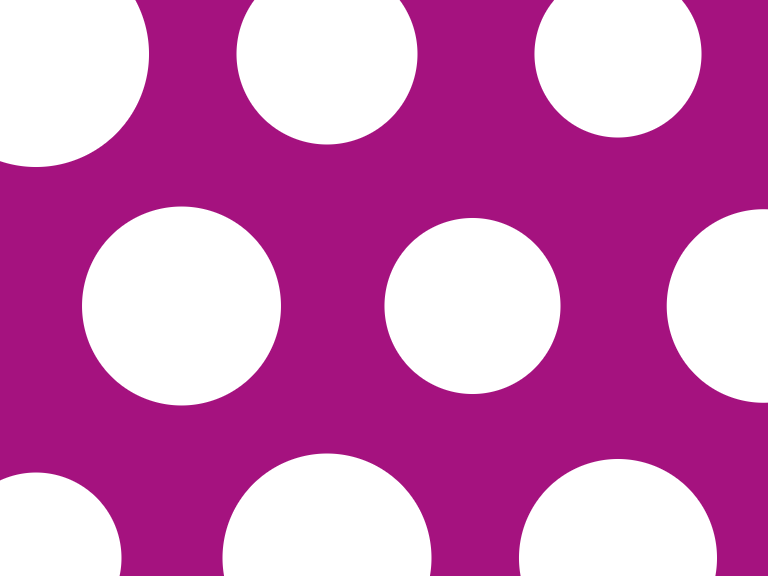
A WebGL 1 fragment shader for this pattern:

```glsl
precision highp float;

uniform vec2 u_resolution;

const vec3 MAGENTA = vec3(0.647, 0.071, 0.498);
const vec3 WHITE = vec3(1.0);

// Lattice measures, in canvas heights
const vec2 SPACING = vec2(0.5052, 0.4375);
const vec2 FIRST_DOT = vec2(0.0625, 0.03125);

float pick(vec3 values, float index) {
  return index < 0.5 ? values.x : (index < 1.5 ? values.y : values.z);
}

// Dot sizes vary along each row, listed left to right
vec3 rowRadii(float row) {
  if (row < 0.5) return vec3(0.1484, 0.1814, 0.1719);
  if (row < 1.5) return vec3(0.1727, 0.1528, 0.1680);
  return vec3(0.1962, 0.1571, 0.1450);
}

// Signed distance to the closest dot of one row
float rowDistance(vec2 p, float row, vec2 spacing, vec2 firstDot) {
  float stagger = 0.5 * mod(row, 2.0);
  vec2 start = firstDot + spacing * vec2(stagger, row);
  float column = clamp(floor((p.x - start.x) / spacing.x + 0.5), 0.0, 2.0);
  vec2 center = start + vec2(column * spacing.x, 0.0);
  return length(p - center) - pick(rowRadii(row), column);
}

float dotsDistance(vec2 p, vec2 spacing, vec2 firstDot) {
  float nearest = 10.0;
  for (int i = 0; i < 3; i++) {
    nearest = min(nearest, rowDistance(p, float(i), spacing, firstDot));
  }
  return nearest;
}

float coverage(float signedDistance, float pixel) {
  return clamp(0.5 - signedDistance / pixel, 0.0, 1.0);
}

void main() {
  float pixel = 1.0 / u_resolution.y;
  vec2 p = gl_FragCoord.xy * pixel;
  float dots = coverage(dotsDistance(p, SPACING, FIRST_DOT), pixel);
  gl_FragColor = vec4(mix(MAGENTA, WHITE, dots), 1.0);
}
```
